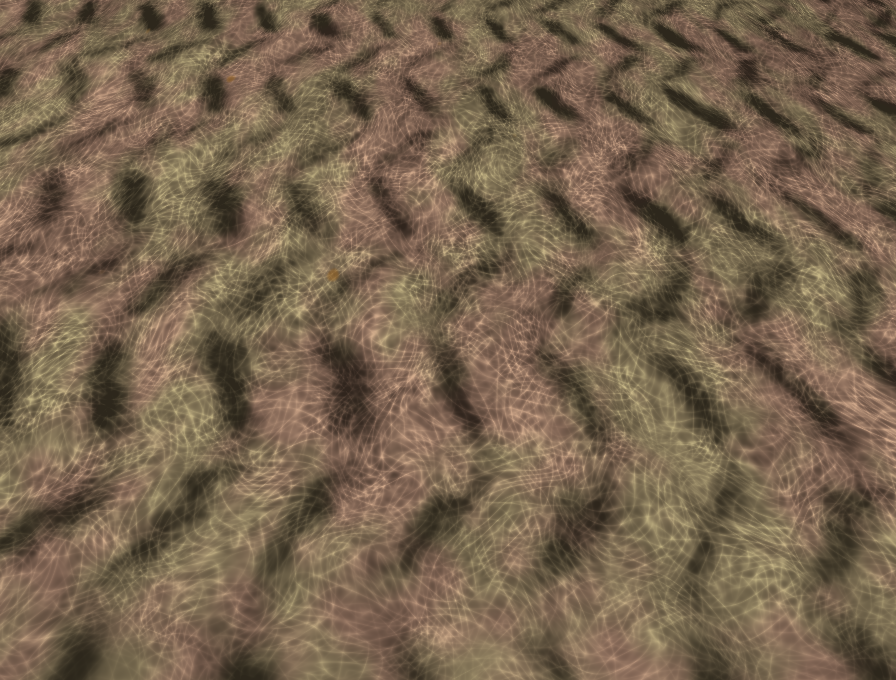
Write a WebGL 2 fragment shader that draws this texture.

```glsl
#version 300 es
precision highp float;

#define HORIZON 1.515
#define ROW_TILT 0.045
#define ROW_PERIOD 0.294
#define CELL_WIDTH 0.155
#define BACK_SHARE 0.55
#define BACK_SLANT 0.172
#define FORE_SLANT 1.565
#define GAP_WIDTH 0.27
#define GAP_DEPTH 0.44
#define FIBRE_SCALE vec2(19.0, 82.0)
#define FIBRE_AMOUNT 0.72
#define WOBBLE 0.03

uniform vec2 u_resolution;
out vec4 fragColor;

const vec3 SHADOW = vec3(0.155, 0.130, 0.100);
const vec3 WOOL = vec3(0.485, 0.412, 0.340);
const vec3 SHEEN = vec3(0.800, 0.705, 0.570);
const vec3 ROSE = vec3(1.05, 0.965, 0.98);
const vec3 STRAW = vec3(0.98, 1.025, 0.93);
const vec3 AMBER = vec3(0.56, 0.37, 0.13);

float hash(vec2 p) {
    p = fract(p * vec2(0.1031, 0.1137));
    p += dot(p, p.yx + 33.33);
    return fract((p.x + p.y) * p.x * 17.3);
}

vec2 gradient(vec2 cell) {
    float angle = 6.2832 * hash(cell + 211.0);
    return vec2(cos(angle), sin(angle));
}

float noise(vec2 p) {
    vec2 i = floor(p), f = p - i;
    vec2 w = f * f * f * (f * (f * 6.0 - 15.0) + 10.0);
    vec2 e = vec2(1.0, 0.0);
    float low = mix(dot(gradient(i), f), dot(gradient(i + e), f - e), w.x);
    float high = mix(dot(gradient(i + e.yx), f - e.yx), dot(gradient(i + 1.0), f - 1.0), w.x);
    return mix(low, high, w.y);
}

mat2 rotation(float a) {
    return mat2(cos(a), sin(a), -sin(a), cos(a));
}

// Crossing layers of thin, curved hairs, centred near zero
float fibres(vec2 p) {
    vec2 curl = 0.035 * vec2(noise(p * 9.0), noise(p * 9.0 + 40.0));
    float sum = 0.0;
    for (int k = 0; k < 5; k++) {
        float layer = float(k);
        vec2 q = rotation(0.35 + layer * 0.63) * (p + curl) * FIBRE_SCALE;
        float ridge = 1.0 - min(1.0, 2.3 * abs(noise(q + layer * 37.0)));
        float patches = 0.5 + smoothstep(-0.25, 0.3, noise(p * 13.0 + layer * 19.0));
        sum += (ridge * ridge * ridge - 0.34) * patches;
    }
    return sum / 5.0;
}

void main() {
    vec2 p = gl_FragCoord.xy / u_resolution.y;

    // Receding cloth plane
    float depth = HORIZON - p.y - ROW_TILT * p.y * (p.x - 0.6);
    float nearness = 1.0 / depth;
    vec2 cloth = vec2((p.x - 0.66) * nearness, log(depth));
    vec2 sway = WOBBLE * vec2(noise(cloth * 8.0 + 5.0), noise(cloth * 7.0 + 71.0));
    sway += 0.4 * WOBBLE * vec2(noise(cloth * 27.0), noise(cloth * 27.0 + 33.0));

    // Alternating slanted bands
    float rows = (nearness + sway.y - 0.925) / ROW_PERIOD + 0.5 * BACK_SHARE;
    float row = floor(rows), f = rows - row;
    bool leansBack = f < BACK_SHARE;
    float along = leansBack ? f / BACK_SHARE : (f - BACK_SHARE) / (1.0 - BACK_SHARE);
    float slant = row * mix(FORE_SLANT, BACK_SLANT, BACK_SHARE)
        + BACK_SLANT * min(f, BACK_SHARE) + FORE_SLANT * max(f - BACK_SHARE, 0.0);
    float cells = (p.x * nearness + sway.x - ROW_PERIOD * slant) / CELL_WIDTH - 0.92;

    // Rounded ribs and the dark hollows between them
    float id = floor(cells + 0.5);
    float vary = hash(vec2(id + 60.0, row * 2.0 + float(leansBack) + 90.0));
    float fromGap = abs(cells - id);
    float crest = sin(3.1416 * fract(cells));
    float gap = 1.0 - smoothstep(0.02, GAP_WIDTH * mix(0.8, 1.25, vary), fromGap);
    gap *= smoothstep(0.0, 0.3, along) * smoothstep(1.0, 0.7, along);
    gap *= mix(0.65, 1.1, vary) * (leansBack ? 1.0 : mix(0.85, 0.5, smoothstep(0.3, 0.8, p.y)));

    // Wool surface, softer toward the front and back edges
    float focus = smoothstep(-0.15, 0.3, p.y) * (1.0 - 0.4 * smoothstep(0.65, 1.0, p.y));
    float hair = fibres(cloth) * FIBRE_AMOUNT * mix(0.5, 1.0, focus);
    float grain = noise(cloth * 75.0) * 0.13 * focus;
    float blotch = noise(cloth * 6.0 + 13.0) + 0.6 * noise(cloth * 17.0);
    float tone = 0.55 + 0.14 * (crest - 0.6) + 0.16 * blotch;
    tone += (hair + grain) * (1.0 - 0.45 * gap) - GAP_DEPTH * gap;
    tone -= 0.12 * smoothstep(0.55, 1.3, p.x) * smoothstep(0.5, 1.0, p.y);
    tone -= 0.05 * smoothstep(0.8, 1.0, p.y);
    tone = clamp(tone, 0.0, 1.0);

    // Warm shades, with rare amber flecks
    vec3 color = mix(SHADOW, WOOL, smoothstep(-0.12, 0.62, tone));
    color = mix(color, SHEEN, smoothstep(0.45, 1.05, tone));
    float hue = noise(cloth * 5.0 + 90.0) + 0.5 * noise(cloth * 21.0 + 7.0);
    color *= mix(ROSE, STRAW, smoothstep(-0.3, 0.35, hue + 0.3 * gap));
    float fleck = smoothstep(0.56, 0.66, noise(cloth * 19.0 + 150.0));
    color = mix(color, AMBER, 0.6 * fleck);
    fragColor = vec4(color, 1.0);
}
```
